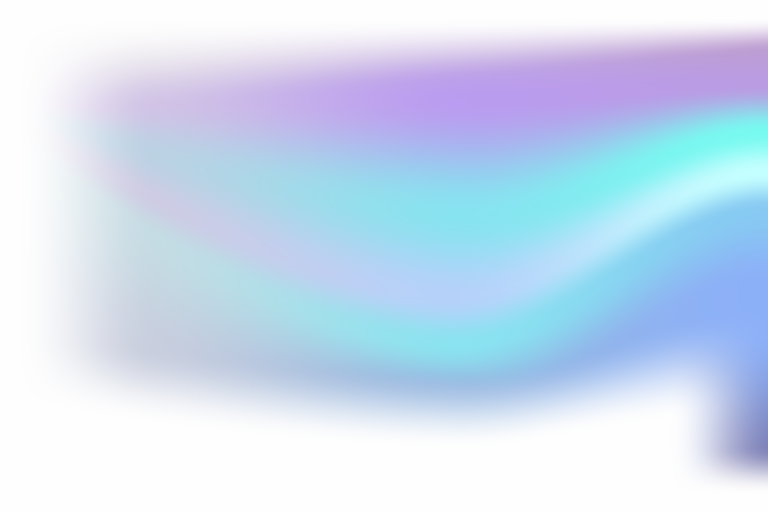
Write a Shadertoy shader that draws this background.

```glsl
// A soft ribbon of violet, cyan and blue light bending across a white page.
// Each band follows a smooth curve and carries a three-stop colour along x;
// neighbouring bands are blended in y, then the shape is feathered to white.

const vec3 PAGE = vec3(0.995);

// Height of a band: falls from the left to a valley, then rises in an S.
float bandCurve(float x, float valley, float left, float low, float right) {
    float fall = pow(max(1.0 - x / valley, 0.0), 1.6);
    float rise = smoothstep(valley, 1.0, x);
    return low + (left - low) * fall + (right - low) * rise;
}

// Colour along a band, from left through middle to right.
vec3 bandColor(float x, vec3 left, vec3 middle, vec3 right) {
    vec3 c = mix(left, middle, smoothstep(0.15, 0.62, x));
    return mix(c, right, smoothstep(0.58, 1.0, x));
}

// Replaces the upper colour by the next one between two band heights.
vec3 blendDown(vec3 upper, vec3 next, float y, float from, float to) {
    return mix(upper, next, smoothstep(from, to, y));
}

// Vertical stack of bands, painted from the top downwards.
vec3 ribbonColor(vec2 p) {
    float x = p.x, y = p.y;
    float violetY = bandCurve(x, 0.60, 0.79, 0.805, 0.835);
    float cyanY   = bandCurve(x, 0.62, 0.80, 0.580, 0.742);
    float ridgeY  = bandCurve(x, 0.59, 0.79, 0.418, 0.664);
    float aquaY   = bandCurve(x, 0.59, 0.746, 0.326, 0.590);
    float blueY   = bandCurve(x, 0.65, 0.365, 0.232, 0.450);

    vec3 mauve  = bandColor(x, vec3(0.84, 0.81, 0.86), vec3(0.76, 0.67, 0.87), vec3(0.74, 0.62, 0.82));
    vec3 violet = bandColor(x, vec3(0.82, 0.77, 0.90), vec3(0.73, 0.61, 0.94), vec3(0.73, 0.61, 0.89));
    vec3 cyan   = bandColor(x, vec3(0.74, 0.82, 0.89), vec3(0.53, 0.89, 0.94), vec3(0.47, 0.98, 0.94));
    vec3 ridge  = bandColor(x, vec3(0.81, 0.80, 0.89), vec3(0.71, 0.82, 0.98), vec3(0.77, 1.00, 1.00));
    vec3 aqua   = bandColor(x, vec3(0.78, 0.86, 0.89), vec3(0.54, 0.89, 0.94), vec3(0.53, 0.79, 0.95));
    vec3 blue   = bandColor(x, vec3(0.79, 0.81, 0.87), vec3(0.59, 0.72, 0.88), vec3(0.55, 0.69, 0.97));
    vec3 slate  = vec3(0.48, 0.48, 0.69);

    vec3 c = blendDown(mauve, violet, y, 0.92, violetY);
    c = blendDown(c, cyan, y, violetY, cyanY);
    c = blendDown(c, ridge, y, cyanY, ridgeY);
    c = blendDown(c, aqua, y, ridgeY, aquaY);
    c = blendDown(c, blue, y, aquaY, blueY);
    float foot = smoothstep(0.85, 0.95, x);
    return mix(c, slate, foot * smoothstep(0.36, 0.06, y));
}

// Feathered coverage of the ribbon and of its foot at the right edge.
float ribbonMask(vec2 p) {
    float topFull = mix(0.76, 0.90, p.x);
    float top = smoothstep(0.965, topFull, p.y);
    float side = smoothstep(0.02, 0.20, p.x);

    float hem = bandCurve(p.x, 0.60, 0.29, 0.198, 0.300);
    float feather = 0.075 + 0.025 * smoothstep(0.7, 0.95, p.x);
    float body = smoothstep(hem - feather, hem + feather, p.y);
    float foot = smoothstep(0.87, 1.01, p.x) * smoothstep(0.035, 0.13, p.y);
    return top * side * (1.0 - (1.0 - body) * (1.0 - foot));
}

void mainImage(out vec4 fragColor, in vec2 fragCoord) {
    vec2 p = fragCoord / iResolution.xy;
    fragColor = vec4(mix(PAGE, ribbonColor(p), ribbonMask(p)), 1.0);
}
```
